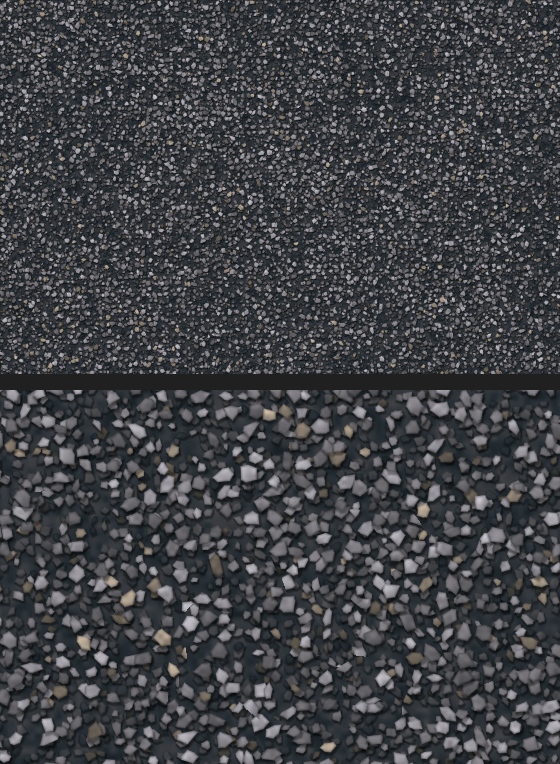
Top: the whole. Bottom: its middle third, enlarged.
Give the GLSL for this texture, as a Shadertoy shader.

```glsl
const vec3 COOL_TINT = vec3(0.81, 1.03, 1.18);
const vec3 PALE_TINT = vec3(1.0, 0.985, 1.03);
const vec3 WARM_TINT = vec3(1.07, 1.0, 0.85);
const float TAU = 6.2831853;

vec3 hash3(vec2 p) {
    vec3 q = fract(p.xyx * vec3(0.1031, 0.1030, 0.0973));
    q += dot(q, q.yxz + 33.33);
    return fract((q.xxy + q.yzz) * q.zyx);
}

float valueNoise(vec2 p) {
    vec2 cell = floor(p);
    vec2 f = fract(p);
    f = f * f * (3.0 - 2.0 * f);
    float low = mix(hash3(cell).x, hash3(cell + vec2(1, 0)).x, f.x);
    float high = mix(hash3(cell + vec2(0, 1)).x, hash3(cell + vec2(1, 1)).x, f.x);
    return mix(low, high, f.y);
}

// Cool in the darks, nearly neutral in the lights
vec3 mineral(float tone) {
    return tone * mix(COOL_TINT, PALE_TINT, smoothstep(0.11, 0.30, tone));
}

mat2 rotation(float angle) {
    float c = cos(angle), s = sin(angle);
    return mat2(c, s, -s, c);
}

// Angular pebble: intersection of half planes at uneven distances
float pebbleDistance(vec2 p, float radius, vec2 id) {
    float d = -1.0;
    for (int i = 0; i < 6; i++) {
        vec3 h = hash3(id + float(i) * 17.3);
        float angle = (float(i) + 0.7 * h.x) * TAU / 6.0;
        float reach = radius * mix(0.72, 1.12, h.y);
        d = max(d, dot(p, vec2(cos(angle), sin(angle))) - reach);
    }
    return d;
}

// One layer of scattered pebbles, painted over the given colour
vec3 scatter(vec3 color, vec2 uv, float density, float presence,
             vec2 toneRange, vec2 sizeRange, float seed) {
    vec2 p = uv * density;
    vec2 base = floor(p);
    float soft = max(0.6 * density / iResolution.y, 0.05);
    float grain = valueNoise(uv * 190.0 + seed);

    for (int y = -1; y <= 1; y++)
    for (int x = -1; x <= 1; x++) {
        vec2 cell = base + vec2(x, y);
        vec2 id = cell + seed;
        vec3 place = hash3(id);
        vec3 look = hash3(id + 71.7);
        vec3 form = hash3(id + 139.1);
        if (place.z > presence) continue;

        vec2 local = p - cell - 0.5 - 0.75 * (place.xy - 0.5);
        float stretch = mix(1.0, 1.75, form.x * form.x);
        mat2 turn = rotation(form.y * TAU);
        vec2 squash = vec2(inversesqrt(stretch), sqrt(stretch));
        float radius = mix(sizeRange.x, sizeRange.y, form.z);

        float d = pebbleDistance(turn * local * squash, radius, id);
        float shadow = pebbleDistance(turn * (local + vec2(-0.06, 0.14)) * squash, radius, id);
        color *= 1.0 - 0.38 * (1.0 - smoothstep(-0.04, 0.16, shadow));

        // Lit top, dim rim and a rough face
        float light = 0.96 + 0.22 * clamp(local.y - 0.4 * local.x, -0.5, 0.5);
        light *= mix(0.80, 1.04, smoothstep(0.0, 0.16, -d));
        light *= 0.86 + 0.28 * grain;
        float tone = mix(toneRange.x, toneRange.y, look.x) * light;
        vec3 stone = mineral(tone) * mix(vec3(1), WARM_TINT, step(0.92, look.y));
        color = mix(color, stone, 1.0 - smoothstep(-soft, soft, d));
    }
    return color;
}

// Dark binder between the pebbles
vec3 binder(vec2 uv) {
    float grit = 0.55 * valueNoise(uv * 165.0) + 0.45 * valueNoise(uv * 75.0 + 31.0);
    return mineral(mix(0.11, 0.27, grit));
}

void mainImage(out vec4 fragColor, in vec2 fragCoord) {
    vec2 uv = fragCoord / iResolution.y;

    // Broad patches where the pale stones thin out
    float patches = 0.6 * valueNoise(uv * 4.0 + 5.0) + 0.4 * valueNoise(uv * 13.0 + 9.0);
    float cover = mix(0.38, 0.82, patches);

    vec3 color = binder(uv);
    color = scatter(color, uv, 92.0, 0.65, vec2(0.15, 0.33), vec2(0.26, 0.46), 11.0);
    color = scatter(color, uv, 84.0, cover, vec2(0.25, 0.56), vec2(0.22, 0.43), 307.0);
    color = scatter(color, uv, 64.0, cover, vec2(0.36, 0.68), vec2(0.24, 0.47), 613.0);
    fragColor = vec4(color, 1.0);
}
```
